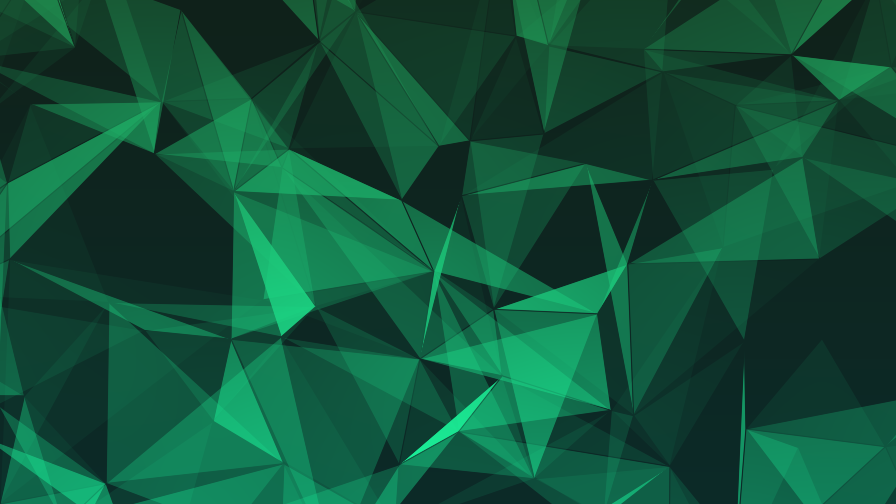
Reproduce this background procedurally as a WebGL 1 fragment shader.

```glsl
precision highp float;

uniform vec2 u_resolution;

const float CELL_SIZE = 0.175;        // spacing of shared vertices, canvas heights
const int   FACETS_PER_CELL = 5;
const float MIN_OPACITY = 0.05;
const float MAX_OPACITY = 0.50;
const float SLIVER_BOOST = 1.6;       // narrow facets look edge-on and brighter
const float SLIVER_AREA = 0.03;
const float FADE_LENGTH = 0.55;       // distance over which a facet dims
const float EDGE_PIXELS = 1.2;
const vec3  BASE_BOTTOM = vec3(0.045, 0.165, 0.155);
const vec3  BASE_TOP    = vec3(0.060, 0.130, 0.100);
const vec3  GLOW_BOTTOM = vec3(0.100, 1.000, 0.640);
const vec3  GLOW_TOP    = vec3(0.125, 0.580, 0.320);

vec2 hash2(vec2 p) {
    vec2 q = vec2(dot(p, vec2(127.1, 311.7)), dot(p, vec2(269.5, 183.3)));
    return fract(sin(q) * 43758.5);
}

float cross2(vec2 a, vec2 b) {
    return a.x * b.y - a.y * b.x;
}

// One jittered vertex per cell, shared by all facets that touch it
vec2 cellVertex(vec2 cell) {
    return (cell + hash2(cell)) * CELL_SIZE;
}

// Vertex of a random cell in the surrounding 3x3 block
vec2 nearbyVertex(vec2 cell, vec2 seed) {
    return cellVertex(cell + floor(hash2(seed) * 3.0) - 1.0);
}

// Layered sines gather the facets into clusters
float clusterDensity(vec2 p) {
    float bands = cos(11.8 * (p.x - 0.56) + 0.8 * sin(5.0 * p.y));
    float drift = sin(3.1 * p.x + 4.0 * p.y - 1.5);
    return clamp(0.56 + 0.34 * bands + 0.14 * drift, 0.08, 1.0);
}

// Distance to the nearest edge line, positive inside
float edgeDistance(vec2 p, vec2 a, vec2 b, float winding) {
    vec2 edge = b - a;
    return winding * cross2(edge, p - a) / max(length(edge), 0.00001);
}

float facetOpacity(vec2 p, vec2 a, vec2 b, vec2 c, float edgeWidth) {
    float doubleArea = cross2(b - a, c - a);
    float winding = sign(doubleArea);
    float inside = min(edgeDistance(p, a, b, winding),
                   min(edgeDistance(p, b, c, winding),
                       edgeDistance(p, c, a, winding)));
    float area = 0.5 * abs(doubleArea);
    float coverage = smoothstep(0.0, edgeWidth, inside) * step(0.0001, area);
    float tilt = mix(SLIVER_BOOST, 0.9, smoothstep(0.0, SLIVER_AREA, area));
    float fade = mix(1.1, 0.65, min(length(p - a) / FADE_LENGTH, 1.0));
    return coverage * tilt * fade;
}

void main() {
    vec2 p = gl_FragCoord.xy / u_resolution.y;
    float edgeWidth = EDGE_PIXELS / u_resolution.y;
    vec2 home = floor(p / CELL_SIZE);

    // Light left after passing through every translucent facet
    float transmitted = 1.0;
    for (int y = -1; y <= 1; y++) {
        for (int x = -1; x <= 1; x++) {
            vec2 cell = home + vec2(float(x), float(y));
            float density = clusterDensity((cell + 0.5) * CELL_SIZE);
            for (int k = 0; k < FACETS_PER_CELL; k++) {
                vec2 seed = cell + 17.3 * float(k + 1);
                vec2 chance = hash2(seed + 5.7);
                if (chance.x > density) continue;
                vec2 a = nearbyVertex(cell, seed + 0.31);
                vec2 b = nearbyVertex(cell, seed + 1.47);
                vec2 c = nearbyVertex(cell, seed + 2.83);
                float strength = mix(MIN_OPACITY, MAX_OPACITY, chance.y * chance.y);
                strength *= 0.6 + 0.7 * density;
                float opacity = strength * facetOpacity(p, a, b, c, edgeWidth);
                transmitted *= 1.0 - min(opacity, 0.9);
            }
        }
    }

    // Vertical gradients for the backdrop and the facet light
    float height = gl_FragCoord.y / u_resolution.y;
    vec3 base = mix(BASE_BOTTOM, BASE_TOP, height);
    vec3 glow = mix(GLOW_BOTTOM, GLOW_TOP, height);
    gl_FragColor = vec4(mix(glow, base, transmitted), 1.0);
}
```
